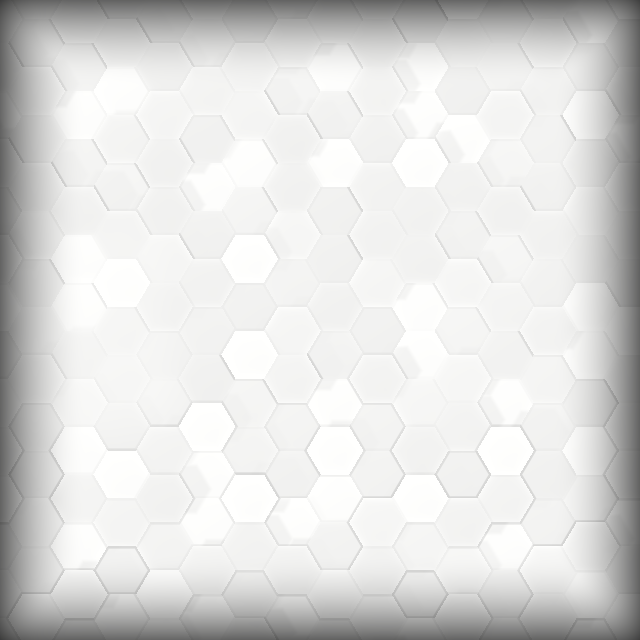
A Shadertoy shader for this pattern:

```glsl
// White wall of raised flat-top hexagon tiles under a dark soft-edged vignette.
// Each tile hashes its own height and tone; height steps to its six neighbours
// give seams, lit rims and cast shadows.

const vec2 COLUMN_ROW_STEP = vec2(0.0666, 0.0749); // tile spacing on the canvas
const vec2 ANCHOR = vec2(0.5234, 0.8203);          // centre of one tile
const vec2 LATTICE = vec2(1.7320508, 1.0);         // period in tile units
const vec2 SHADOW_DIR = vec2(0.88, 0.47);
const float FACE_TONE = 0.955;
const float BRIGHT_TONE = 0.995;
const float SHADOW_TONE = 0.945;
const float VIGNETTE_WIDTH = 0.135;

float hash(vec2 p, float seed) {
    vec3 q = fract(vec3(p.xyx + seed) * vec3(0.1031, 0.1030, 0.0973));
    q += dot(q, q.yzx + 33.33);
    return fract((q.x + q.y) * q.z);
}

float valueNoise(vec2 p) {
    vec2 i = floor(p), f = fract(p);
    f = f * f * (3.0 - 2.0 * f);
    float bottom = mix(hash(i, 5.0), hash(i + vec2(1, 0), 5.0), f.x);
    float top = mix(hash(i + vec2(0, 1), 5.0), hash(i + vec2(1, 1), 5.0), f.x);
    return mix(bottom, top, f.y);
}

// Signed distance to a flat-top hexagon with apothem 0.5
float hexDistance(vec2 p) {
    p = abs(p);
    return max(p.y, dot(p, vec2(0.8660254, 0.5))) - 0.5;
}

// Offset from the centre of the nearest tile
vec2 hexLocal(vec2 p) {
    vec2 a = p - round(p / LATTICE) * LATTICE;
    vec2 q = p - 0.5 * LATTICE;
    vec2 b = q - round(q / LATTICE) * LATTICE;
    return dot(a, a) < dot(b, b) ? a : b;
}

// Integer key of a tile, from its centre
vec2 tileKey(vec2 center) {
    return round(center / (0.5 * LATTICE)) + 64.0;
}

float tileHeight(vec2 center) {
    return hash(tileKey(center), 11.0);
}

float tileTone(vec2 center) {
    vec2 key = tileKey(center);
    float tone = FACE_TONE + 0.022 * (hash(key, 23.0) - 0.5);
    return mix(tone, BRIGHT_TONE, step(0.77, hash(key, 37.0)));
}

float tiles(vec2 uv, float pixel) {
    vec2 p = (uv - ANCHOR) / (COLUMN_ROW_STEP / vec2(0.8660254, 1.0));
    vec2 local = hexLocal(p);
    vec2 center = p - local;
    float height = tileHeight(center);
    float upper = smoothstep(0.25, 0.5, uv.y);
    float shadow = 0.0, seam = 0.0, rim = 0.0;

    for (int k = 0; k < 6; k++) {
        float angle = radians(30.0 + 60.0 * float(k));
        vec2 normal = vec2(cos(angle), sin(angle));
        float rise = tileHeight(center + normal) - height;
        float edge = 0.5 - dot(local, normal);

        // Neighbour outline slid along the light by its extra height
        float shadowEdge = hexDistance(local - normal - SHADOW_DIR * max(rise, 0.0) * 0.85);
        float covered = 1.0 - smoothstep(-0.04 - pixel, 0.04 + pixel, shadowEdge);
        shadow = max(shadow, covered * smoothstep(0.1, 0.35, rise));

        // Falling diagonals stay strong above; all directions show below
        float slope = dot(normal, vec2(0.8660254, 0.5));
        float facing = mix(1.0, slope * slope, upper);
        float strength = facing * (0.2 + 0.8 * smoothstep(0.1, 0.65, rise)) * step(0.0, rise);
        float line = 1.0 - smoothstep(0.045 - pixel, 0.045 + pixel, edge);
        seam = max(seam, line * strength);
        rim = max(rim, exp(-max(edge, 0.0) / 0.07) * smoothstep(-0.2, 0.5, -rise));
    }

    float tone = mix(tileTone(center), SHADOW_TONE, 0.8 * shadow);
    tone += 0.03 * rim + 0.012 * dot(local, vec2(-0.4, 0.6));

    // Patchy overexposed light
    float glow = smoothstep(0.55, 0.9, valueNoise(uv * 5.0));
    tone = mix(tone, 1.0, 0.25 * glow);
    return min(tone, 1.0) - 0.1 * seam * (1.0 - 0.4 * glow);
}

// Darkening that grows toward the borders and joins in the corners
float vignette(vec2 uv) {
    vec2 inset = min(uv, 1.0 - uv);
    vec2 reach = max(1.0 - inset / VIGNETTE_WIDTH, 0.0);
    vec2 dark = reach * reach;
    float joined = pow(dot(dark * dark, dark), 1.0 / 3.0);
    return 1.0 - 0.6 * joined;
}

void mainImage(out vec4 fragColor, in vec2 fragCoord) {
    vec2 uv = fragCoord / iResolution.xy;
    float pixel = 0.7 / (iResolution.y * COLUMN_ROW_STEP.y);
    float tone = tiles(uv, pixel) * vignette(uv);
    fragColor = vec4(tone * vec3(1.0, 1.0, 0.995), 1.0);
}
```
